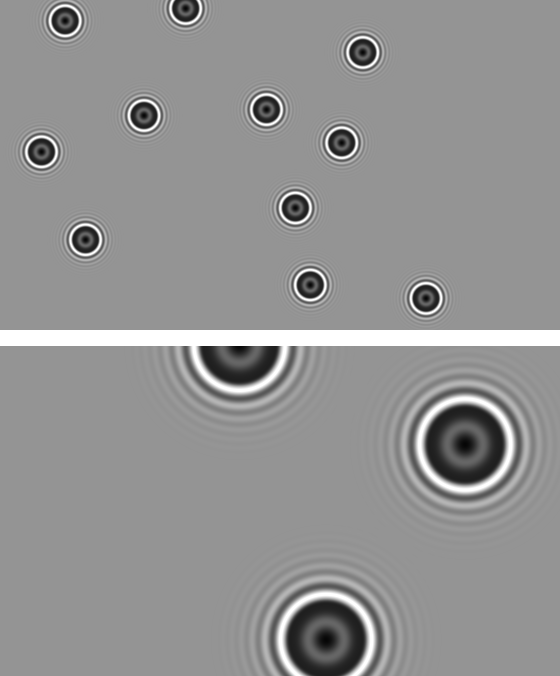
Top, the full canvas; bottom, a detail of the centre.
Reproduce this pattern procedurally as a WebGL 2 fragment shader.

```glsl
#version 300 es
precision highp float;
// Scattered dark discs, each ringed by fading diffraction fringes on flat grey.

#define COUNT 11             // number of discs
#define BACKGROUND 0.58      // grey of the empty field
#define BRIGHT_RADIUS 0.0463 // first white ring, in canvas heights
#define FRINGE_PERIOD 0.00175 // fringe spacing in squared radius
#define FRINGE_GAIN 0.46     // contrast of the first white ring
#define FRINGE_DECAY 0.0125  // distance over which outer rings fade
#define DISC_DEPTH 0.46      // darkening of the disc
#define HALO_GAIN 0.28       // lift of the grey ring inside the disc
#define HALO_RADIUS 0.0180
#define HALO_WIDTH 0.0080
#define SPOT_DEPTH 0.10      // extra darkening at the centre
#define SPREAD vec2(0.76, 1.0) // extent of the scatter

uniform vec2 u_resolution;
out vec4 fragColor;

const float TAU = 6.2831853;

// Low-discrepancy scatter, loosened by sines; x and y run from 0 to 1.
vec2 discCenter(float i) {
    vec2 p = fract(vec2(0.0, 0.877) + i * vec2(0.7549, 0.5698));
    p = vec2(0.10, 0.06) + p * SPREAD;
    p += vec2(-0.02, 0.07) * sin(i * i * vec2(1.3, 2.1));
    p.x += 0.06 * sin(7.0 * p.y);
    return p;
}

// Bell curve of unit height.
float bell(float x, float width) {
    return exp(-x * x / (width * width));
}

// Brightness offset from the background at distance r from a disc centre.
float diffraction(float r) {
    // Chirped fringes: evenly spaced in squared radius
    float phase = (r * r - BRIGHT_RADIUS * BRIGHT_RADIUS) / FRINGE_PERIOD;
    float fade = exp(min(BRIGHT_RADIUS - r, 0.0) / FRINGE_DECAY);
    float fringes = FRINGE_GAIN * fade * cos(TAU * phase);

    // Dark disc with a grey ring around a black centre
    float disc = HALO_GAIN * bell(r - HALO_RADIUS, HALO_WIDTH)
               - SPOT_DEPTH * bell(r, HALO_WIDTH) - DISC_DEPTH;

    return mix(disc, fringes, smoothstep(0.034, 0.042, r));
}

void main() {
    vec2 aspect = vec2(u_resolution.x / u_resolution.y, 1.0);
    vec2 uv = gl_FragCoord.xy / u_resolution.y;

    float grey = BACKGROUND;
    for (int i = 0; i < COUNT; i++) {
        grey += diffraction(distance(uv, discCenter(float(i)) * aspect));
    }
    fragColor = vec4(vec3(clamp(grey, 0.0, 1.0)), 1.0);
}
```
